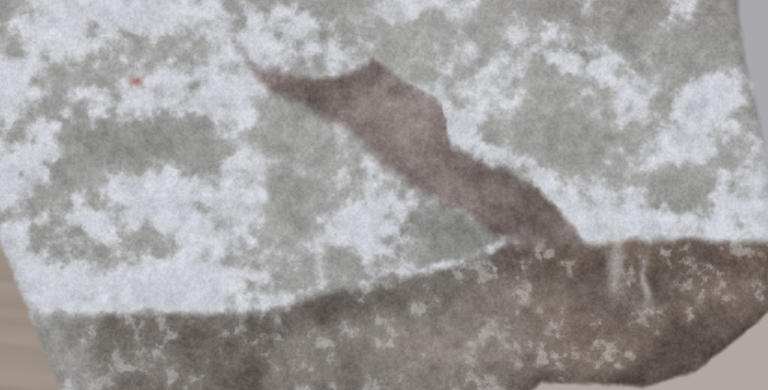
A Shadertoy shader for this texture:

```glsl
float hash(vec2 p) {
    vec3 q = fract(vec3(p.xyx) * 0.1031);
    q += dot(q, q.yzx + 33.33);
    return fract((q.x + q.y) * q.z);
}

float noise(vec2 p) {
    vec2 i = floor(p), f = fract(p);
    f = f * f * (3.0 - 2.0 * f);
    return mix(mix(hash(i), hash(i + vec2(1, 0)), f.x),
               mix(hash(i + vec2(0, 1)), hash(i + vec2(1, 1)), f.x), f.y);
}

float fbm(vec2 p) {
    float sum = 0.0, amp = 0.5;
    for (int i = 0; i < 5; i++) {
        sum += amp * noise(p);
        p = mat2(0.8, 0.6, -0.6, 0.8) * p * 2.03 + 7.1;
        amp *= 0.52;
    }
    return sum;
}

// Height of a polyline at x
float profile(vec2 knots[8], float x) {
    float y = knots[0].y;
    for (int i = 0; i < 7; i++) {
        float t = (x - knots[i].x) / (knots[i + 1].x - knots[i].x);
        y = mix(y, knots[i + 1].y, clamp(t, 0.0, 1.0));
    }
    return y;
}

// Soft elliptical spot: centre in xy, radii in zw
float spot(vec2 p, vec4 s) {
    vec2 d = (p - s.xy) / s.zw;
    return exp(-dot(d, d));
}

float frostCover(vec2 p) {
    vec4 spots[12] = vec4[12](
        vec4(0.54, 0.77, 0.10, 0.07), vec4(0.45, 0.51, 0.13, 0.13),
        vec4(0.07, 0.56, 0.13, 0.13), vec4(1.56, 0.86, 0.17, 0.05),
        vec4(1.79, 0.74, 0.07, 0.11), vec4(0.73, 0.92, 0.17, 0.10),
        vec4(0.25, 0.97, 0.20, 0.07), vec4(1.00, 0.42, 0.11, 0.09),
        vec4(0.45, 0.27, 0.28, 0.08), vec4(0.17, 0.36, 0.17, 0.13),
        vec4(1.72, 0.45, 0.26, 0.08), vec4(0.02, 0.80, 0.06, 0.08));
    float cover = 0.0;
    for (int i = 0; i < 12; i++) cover = max(cover, spot(p, spots[i]));
    return cover;
}

vec3 topFace(vec2 p, float rim, float coarse, float fine) {
    vec3 col = mix(vec3(0.59, 0.59, 0.58), vec3(0.69, 0.69, 0.69), coarse);
    col -= 0.07 * spot(p, vec4(1.17, 0.41, 0.15, 0.08));
    col -= 0.05 * spot(p, vec4(0.33, 0.70, 0.22, 0.10));
    col = mix(col, vec3(0.53, 0.51, 0.50), 0.7 * spot(p, vec4(1.66, 0.99, 0.30, 0.06)));
    float frost = 0.46 * max(frostCover(p), rim) + 0.65 * coarse + 0.55 * (fine - 0.5);
    return mix(col, vec3(0.80, 0.81, 0.84), 0.9 * smoothstep(0.38, 0.75, frost));
}

vec3 frontFace(vec2 p, float depth, float coarse, float fine) {
    vec3 grey = mix(vec3(0.37, 0.35, 0.33), vec3(0.51, 0.49, 0.47), coarse);
    vec3 brown = mix(vec3(0.36, 0.32, 0.30), vec3(0.48, 0.43, 0.40), coarse);
    vec3 col = mix(grey, brown, smoothstep(1.1, 1.5, p.x));
    col = mix(col, vec3(0.60, 0.57, 0.54), 0.7 * spot(p, vec4(1.12, 0.11, 0.22, 0.09)));
    col = mix(col, vec3(0.56, 0.51, 0.48), 0.6 * spot(p, vec4(1.38, 0.23, 0.17, 0.06)));
    col = mix(col, vec3(0.63, 0.62, 0.61), 0.6 * spot(p, vec4(0.14, 0.09, 0.09, 0.15)));
    col -= 0.05 * exp(-pow((depth - 0.05) / 0.04, 2.0));
    float flecks = smoothstep(0.56, 0.75, fine) * smoothstep(0.35, 0.7, coarse);
    return mix(col, vec3(0.68, 0.67, 0.67), 0.5 * flecks);
}

void mainImage(out vec4 fragColor, in vec2 fragCoord) {
    vec2 p = fragCoord / iResolution.y;
    float coarse = smoothstep(0.25, 0.75, fbm(p * 8.0));
    float fine = fbm(p * 34.0 + 19.0);
    vec2 w = p + 0.045 * (vec2(fbm(p * 13.0 + 3.0), fbm(p * 13.0 + 41.0)) - 0.5);

    // Shape lines of the block and its groove
    float ledge = profile(vec2[8](vec2(0.1, 0.20), vec2(0.46, 0.19), vec2(0.67, 0.206),
        vec2(0.85, 0.253), vec2(1.21, 0.325), vec2(1.32, 0.37), vec2(1.57, 0.381),
        vec2(1.93, 0.387)), w.x);
    float grooveTop = profile(vec2[8](vec2(0.55, 0.96), vec2(0.66, 0.84), vec2(0.86, 0.79),
        vec2(0.95, 0.85), vec2(1.13, 0.73), vec2(1.17, 0.63), vec2(1.36, 0.53),
        vec2(1.57, 0.31)), w.x);
    float grooveLow = profile(vec2[8](vec2(0.55, 0.95), vec2(0.62, 0.86), vec2(0.70, 0.768),
        vec2(0.88, 0.678), vec2(0.98, 0.575), vec2(1.13, 0.485), vec2(1.29, 0.38),
        vec2(1.57, 0.25)), w.x);
    float base = profile(vec2[8](vec2(0.0, -0.05), vec2(1.3, -0.04), vec2(1.39, 0.02),
        vec2(1.65, 0.008), vec2(1.78, 0.046), vec2(1.9, 0.137), vec2(1.97, 0.2),
        vec2(2.0, 0.3)), p.x);

    // Top face with frosted rims
    float rise = w.y - grooveTop;
    float grooveSpan = smoothstep(0.55, 0.68, w.x) * (1.0 - smoothstep(1.54, 1.6, w.x));
    float rim = 0.9 * exp(-pow((rise - 0.03) / 0.045, 2.0)) * smoothstep(1.05, 1.2, p.x);
    rim = max(rim, 0.7 * exp(-pow((w.y - ledge - 0.02) / 0.025, 2.0)));
    vec3 col = topFace(p, rim, coarse, fine);

    // Shaded groove
    vec3 shade = mix(vec3(0.39, 0.35, 0.34), vec3(0.52, 0.47, 0.46), coarse);
    shade += 0.07 * spot(p, vec4(1.08, 0.74, 0.10, 0.08));
    shade -= 0.04 * spot(p, vec4(1.36, 0.45, 0.12, 0.08));
    float groove = smoothstep(-0.025, 0.025, w.y - grooveLow)
                 * (1.0 - smoothstep(-0.018, 0.012, rise)) * grooveSpan;
    col = mix(col, shade, 0.95 * groove);

    // Front face and pale drips over its edge
    float depth = ledge - w.y;
    float front = smoothstep(-0.012, 0.018, depth) * smoothstep(0.08, 0.3, p.x);
    col = mix(col, frontFace(p, depth, coarse, fine), front);
    float drip = spot(w, vec4(1.575, 0.32, 0.018, 0.07)) + spot(w, vec4(1.65, 0.27, 0.014, 0.06));
    col = mix(col, vec3(0.73, 0.72, 0.72), 0.75 * min(drip, 1.0));

    // Mineral grain and a rust speck
    float grain = noise(p * 130.0) + noise(p * 210.0 + 5.0) - 1.0;
    col += 0.16 * (fine - 0.49) + 0.045 * grain;
    col = mix(col, vec3(0.62, 0.40, 0.36), 0.8 * spot(w, vec4(0.345, 0.795, 0.016, 0.012)));

    // Blurred surroundings: wood grain at left, pale table at right
    float streak = noise(vec2(p.x * 3.0, p.y * 45.0 + p.x * 5.0));
    vec3 wood = vec3(0.61, 0.56, 0.52) + 0.05 * (streak - 0.5);
    vec3 table = mix(vec3(0.69, 0.66, 0.64), vec3(0.66, 0.66, 0.68), smoothstep(0.2, 0.7, p.y));
    vec3 backdrop = mix(wood, table, smoothstep(0.4, 1.2, p.x));
    float leftEdge = 0.155 - 0.41 * p.y;
    float rightEdge = 1.975 - 0.08 * smoothstep(0.5, 1.0, p.y);
    float inside = min(min(p.x - leftEdge, rightEdge - p.x), p.y - base);
    inside += 0.012 * (fine - 0.5);
    col *= 0.9 + 0.1 * smoothstep(0.0, 0.04, inside);
    col = mix(backdrop, col, smoothstep(-0.008, 0.008, inside));

    fragColor = vec4(clamp(col, 0.0, 1.0), 1.0);
}
```
